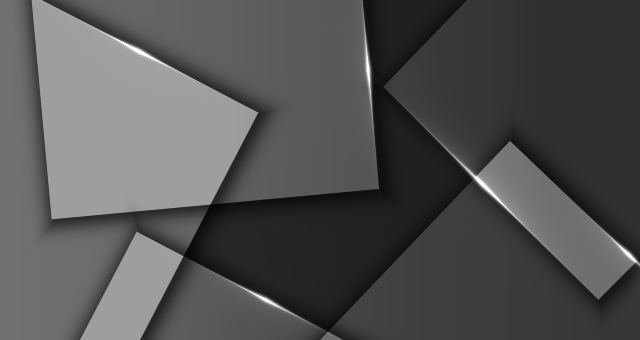
Give the GLSL for this background, as a WebGL 2 fragment shader.

```glsl
#version 300 es
precision highp float;

uniform vec2 u_resolution;
out vec4 outColor;

#define PANELS 5
#define SHADOW_DEPTH 0.60
#define SHADOW_REACH 0.036
#define SHADOW_SHIFT vec2(0.010, -0.004)
#define MAX_GREY 0.62
#define OVERLAP_LIFT 0.15
#define CORE_WIDTH 0.006
#define HAIR_WIDTH 0.0025
#define GLOW_WIDTH 0.032

// Signed distance to the line a-b, positive on its left
float side(vec2 p, vec2 a, vec2 b) {
    vec2 dir = normalize(b - a);
    return dot(p - a, vec2(-dir.y, dir.x));
}

// Wedge with its tip at b, edges running clockwise
float wedge(vec2 p, vec2 a, vec2 b, vec2 c) {
    return max(side(p, a, b), side(p, b, c));
}

// Signed distances to all the panels, negative inside
void panelDistances(vec2 p, out float d[PANELS]) {
    d[0] = wedge(p, vec2(0.123, 1.0), vec2(0.760, 0.669), vec2(0.412, 0.0));
    d[1] = max(wedge(p, vec2(1.066, 1.0), vec2(1.115, 0.444), vec2(0.152, 0.355)),
               side(p, vec2(0.152, 0.355), vec2(0.093, 1.0)));
    d[2] = wedge(p, vec2(0.235, 0.0), vec2(0.402, 0.319), vec2(1.010, 0.0));
    d[3] = max(wedge(p, vec2(1.870, 0.228), vec2(1.760, 0.118), vec2(1.127, 0.745)),
               side(p, vec2(1.127, 0.745), vec2(1.373, 1.0)));
    d[4] = wedge(p, vec2(0.941, 0.0), vec2(1.500, 0.586), vec2(1.882, 0.221));
}

// Light caught on an edge: tapered core, hairline and inner glow
float glint(vec2 p, vec2 center, vec2 dir, float reach, float glow) {
    dir = normalize(dir);
    vec2 q = p - center;
    float along = dot(q, dir) / reach;
    float across = dot(q, vec2(-dir.y, dir.x));
    float fade = exp(-along * along);
    float width = CORE_WIDTH * exp(-4.0 * along * along) + 0.001;
    float core = exp(-across * across / (width * width)) * exp(-3.0 * abs(along));
    float hair = 0.32 * exp(-abs(across) / HAIR_WIDTH) * fade;
    float inner = 1.0 - smoothstep(-0.002, 0.002, across);
    float halo = glow * exp(-abs(across) / GLOW_WIDTH) * fade * mix(0.25, 1.0, inner);
    return 0.75 * core + hair + halo;
}

void main() {
    vec2 p = gl_FragCoord.xy / u_resolution.y;
    float pixel = 1.0 / u_resolution.y;

    // Grey that each panel adds, fading towards the right
    float tint[PANELS] = float[PANELS](
        mix(0.29, 0.24, clamp(p.x / 0.76, 0.0, 1.0)),
        mix(0.26, 0.20, clamp(p.x / 1.1, 0.0, 1.0)),
        mix(0.23, 0.13, clamp((p.x - 0.4) / 0.6, 0.0, 1.0)),
        mix(0.12, 0.06, clamp((p.x - 1.12) / 0.5, 0.0, 1.0)),
        mix(0.14, 0.09, clamp((p.x - 0.95) / 0.85, 0.0, 1.0)));

    // Panels add up like tinted glass, each with a soft shadow outside
    float dist[PANELS];
    float shadowDist[PANELS];
    float cover[PANELS];
    panelDistances(p, dist);
    panelDistances(p - SHADOW_SHIFT, shadowDist);
    float grey = mix(0.155, 0.125, smoothstep(0.5, 1.3, p.x));
    float shade = 1.0;
    for (int i = 0; i < PANELS; i++) {
        cover[i] = 1.0 - smoothstep(-0.7 * pixel, 0.7 * pixel, dist[i]);
        grey += tint[i] * cover[i];
        float r = max(shadowDist[i], 0.0) / SHADOW_REACH;
        shade *= 1.0 - SHADOW_DEPTH * exp(-r * (0.6 + 0.6 * r)) * (1.0 - cover[i]);
    }
    grey += OVERLAP_LIFT * cover[3] * cover[4];
    grey = min(grey, MAX_GREY) * shade;

    // Highlights along the panel edges
    grey += glint(p, vec2(0.409, 0.851), vec2(0.637, -0.331), 0.17, 0.03);
    grey += glint(p, vec2(1.084, 0.795), vec2(0.049, -0.556), 0.21, 0.09);
    grey += glint(p, vec2(0.784, 0.118), vec2(0.608, -0.319), 0.17, 0.10);
    grey += glint(p, vec2(1.418, 0.457), vec2(-0.633, 0.627), 0.25, 0.15);
    grey += glint(p, vec2(1.850, 0.252), vec2(0.382, -0.365), 0.14, 0.10);

    outColor = vec4(vec3(clamp(grey, 0.0, 1.0)), 1.0);
}
```
